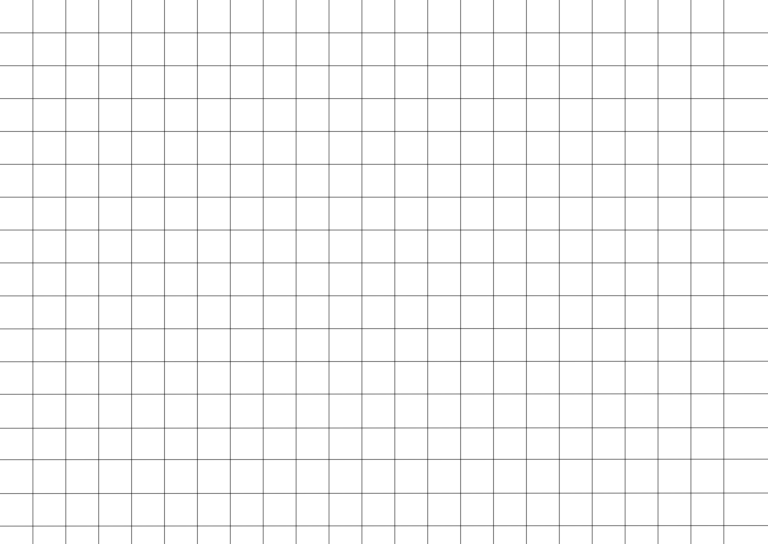
Write a Shadertoy shader that draws this pattern.

```glsl
// Thin black square grid on white paper, with slightly uneven lower rows.
#define PITCH vec2(0.06048, 0.06041) // cell size, in canvas heights
#define LINE_COUNT vec2(22.0, 16.0)  // lines across and down
#define LINE_WIDTH 0.00092           // in canvas heights
#define ROW_DRIFT 0.0014             // offset of the lower rows
#define ROW_TILT 0.0010              // rise of the lower rows along the width
#define PAPER vec3(1.0)
#define INK vec3(0.0)

// Running integral of a unit tent filter
float tentIntegral(float t) {
    t = clamp(t, -1.0, 1.0);
    return 0.5 + t - 0.5 * t * abs(t);
}

// Filtered coverage of a line at signed distance d
float lineCoverage(float d, float pixel) {
    float halfWidth = 0.5 * LINE_WIDTH;
    return tentIntegral((d + halfWidth) / pixel) - tentIntegral((d - halfWidth) / pixel);
}

// Downward displacement of a row, growing toward the bottom
float rowOffset(float row, float across) {
    float drift = ROW_DRIFT * smoothstep(11.0, 13.0, row) * cos(2.6 * (row - 13.0));
    float tilt = ROW_TILT * smoothstep(8.0, 10.0, row) * (0.5 - across);
    return drift + tilt;
}

void mainImage(out vec4 fragColor, in vec2 fragCoord) {
    // Canvas heights, measured from the top left
    float pixel = 1.0 / iResolution.y;
    vec2 p = vec2(fragCoord.x, iResolution.y - fragCoord.y) * pixel;

    // Nearest line on each axis; the last column stays open
    vec2 index = clamp(floor(p / PITCH + 0.5), vec2(1.0), LINE_COUNT);
    vec2 d = p - index * PITCH;
    d.y -= rowOffset(index.y, fragCoord.x / iResolution.x);

    // Combine both line directions
    float clearPaper = (1.0 - lineCoverage(d.x, pixel)) * (1.0 - lineCoverage(d.y, pixel));
    fragColor = vec4(mix(INK, PAPER, clearPaper), 1.0);
}
```
